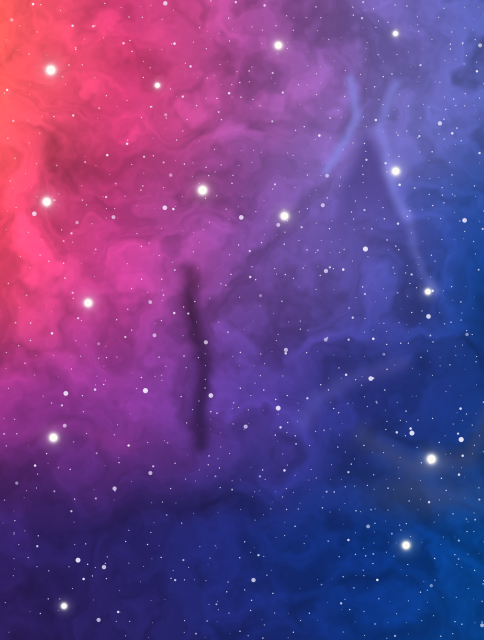
A Shadertoy shader for this background:

```glsl
#define WARP 0.045
#define CLOUD_CONTRAST 0.42
#define STAR_CELL 0.07
#define STAR_RADIUS 0.0036
#define GLOW_CELL vec2(0.19, 0.2)
#define GLOW_RADIUS 0.011
#define RIM_COLOR vec3(0.50, 0.52, 0.86)
#define HAZE_COLOR vec3(0.56, 0.50, 0.83)
#define DUST_COLOR vec3(0.31, 0.32, 0.47)

vec2 hash2(vec2 p) {
    vec3 h = fract(p.xyx * vec3(0.1031, 0.1030, 0.0973));
    h += dot(h, h.yzx + 33.33);
    return fract((h.xx + h.yz) * h.zy);
}

float cornerSlope(vec2 cell, vec2 offset) {
    float angle = 6.2832 * hash2(cell + 50.0).x;
    return dot(vec2(cos(angle), sin(angle)), offset);
}

float gradientNoise(vec2 p) {
    vec2 i = floor(p), f = fract(p), e = vec2(1.0, 0.0);
    vec2 u = f * f * f * (f * (f * 6.0 - 15.0) + 10.0);
    float low = mix(cornerSlope(i, f), cornerSlope(i + e, f - e), u.x);
    float high = mix(cornerSlope(i + e.yx, f - e.yx), cornerSlope(i + 1.0, f - 1.0), u.x);
    return 1.4 * mix(low, high, u.y);
}

float fbm(vec2 p) {
    float sum = 0.0, amplitude = 0.55;
    for (int i = 0; i < 5; i++) {
        sum += amplitude * gradientNoise(p);
        p = mat2(1.6, 1.2, -1.2, 1.6) * p + 3.7;
        amplitude *= 0.5;
    }
    return sum;
}

// Five evenly spaced colours from left to right
vec3 ramp(float x, vec3 a, vec3 b, vec3 c, vec3 d, vec3 e) {
    vec4 t = clamp(x * 4.0 - vec4(0.0, 1.0, 2.0, 3.0), 0.0, 1.0);
    return mix(mix(mix(mix(a, b, t.x), c, t.y), d, t.z), e, t.w);
}

float lineDistance(vec2 p, vec2 a, vec2 b) {
    vec2 ab = b - a;
    return length(p - a - ab * clamp(dot(p - a, ab) / dot(ab, ab), 0.0, 1.0));
}

// Soft filament through four points
float strand(vec2 p, vec2 a, vec2 b, vec2 c, vec2 d, float width) {
    float dist = min(lineDistance(p, a, b), min(lineDistance(p, b, c), lineDistance(p, c, d)));
    return exp(-dist * dist / (width * width));
}

float blob(vec2 p, vec2 center, vec2 size) {
    vec2 d = (p - center) / size;
    return exp(-dot(d, d));
}

vec3 nebula(vec2 p) {
    vec2 drift = vec2(fbm(p * 5.0), fbm(p * 5.0 + 7.3));
    vec2 q = p + WARP * drift;
    float x = q.x / 0.758;

    // Colour bands from the top down
    vec3 top = ramp(x, vec3(1.0, 0.37, 0.36), vec3(0.86, 0.25, 0.47), vec3(0.65, 0.29, 0.58), vec3(0.48, 0.39, 0.70), vec3(0.35, 0.38, 0.70));
    vec3 upper = ramp(x, vec3(0.98, 0.29, 0.43), vec3(0.76, 0.24, 0.54), vec3(0.50, 0.29, 0.62), vec3(0.34, 0.31, 0.64), vec3(0.09, 0.25, 0.55));
    vec3 lower = ramp(x, vec3(0.55, 0.18, 0.49), vec3(0.49, 0.20, 0.54), vec3(0.32, 0.22, 0.56), vec3(0.17, 0.20, 0.51), vec3(0.07, 0.20, 0.47));
    vec3 base = ramp(x, vec3(0.18, 0.12, 0.37), vec3(0.16, 0.13, 0.39), vec3(0.11, 0.15, 0.43), vec3(0.05, 0.19, 0.48), vec3(0.03, 0.25, 0.54));
    vec3 color = mix(base, lower, smoothstep(0.14, 0.40, q.y));
    color = mix(color, upper, smoothstep(0.36, 0.62, q.y));
    color = mix(color, top, smoothstep(0.58, 0.88, q.y));

    // Billowing light and shade
    float cloud = fbm(q * vec2(5.0, 7.0) + 2.0 * drift);
    color *= 1.0 + CLOUD_CONTRAST * cloud;
    color = mix(color, HAZE_COLOR, 0.35 * blob(q, vec2(0.48, 0.74), vec2(0.10, 0.13)));
    color = mix(color, RIM_COLOR, 0.35 * blob(q, vec2(0.65, 0.80), vec2(0.08, 0.11)));
    color *= 1.0 - 0.22 * blob(q, vec2(0.14, 0.75), vec2(0.09, 0.035));

    // Dark pillar and shaded cone
    vec2 s = p + 0.018 * drift;
    color *= 1.0 - 0.38 * strand(s, vec2(0.293, 0.57), vec2(0.306, 0.49), vec2(0.318, 0.42), vec2(0.305, 0.31), 0.015);
    float depth = 0.805 - s.y;
    float side = abs(s.x - 0.569 - 0.10 * depth) - 0.40 * depth;
    float cone = (1.0 - smoothstep(-0.018, 0.014, side)) * smoothstep(-0.01, 0.03, depth) * (1.0 - smoothstep(0.08, 0.22, depth));
    color = mix(color, vec3(0.30, 0.25, 0.53), 0.75 * cone);

    // Bright rims and wisps
    float rims = strand(s, vec2(0.541, 0.876), vec2(0.557, 0.824), vec2(0.534, 0.779), vec2(0.508, 0.733), 0.009);
    rims += 0.8 * strand(s, vec2(0.618, 0.87), vec2(0.592, 0.805), vec2(0.612, 0.727), vec2(0.638, 0.66), 0.009);
    rims += 0.5 * strand(s, vec2(0.638, 0.66), vec2(0.642, 0.61), vec2(0.655, 0.575), vec2(0.68, 0.55), 0.009);
    color = mix(color, RIM_COLOR * 1.1, 0.55 * min(rims, 1.0));
    float wisp = strand(s, vec2(0.469, 0.342), vec2(0.50, 0.375), vec2(0.56, 0.408), vec2(0.625, 0.427), 0.015);
    color = mix(color, vec3(0.36, 0.35, 0.70), 0.42 * wisp);
    float dust = strand(s, vec2(0.57, 0.32), vec2(0.65, 0.277), vec2(0.73, 0.29), vec2(0.77, 0.37), 0.018);
    color = mix(color, DUST_COLOR, 0.4 * dust + 0.5 * blob(q, vec2(0.68, 0.24), vec2(0.10, 0.04)));
    float ember = strand(s, vec2(-0.02, 0.33), vec2(0.05, 0.325), vec2(0.10, 0.33), vec2(0.19, 0.31), 0.014);
    return mix(color, vec3(0.59, 0.22, 0.58), 0.35 * ember);
}

// Three scales of small round stars
float starField(vec2 p, float pixel) {
    float light = 0.0, scale = 1.0;
    for (int i = 0; i < 3; i++) {
        vec2 grid = p / (STAR_CELL * scale), id = floor(grid) + 91.0 * float(i);
        vec2 jitter = 0.15 + 0.7 * hash2(id), traits = hash2(id + 17.0);
        float dist = length(fract(grid) - jitter) * STAR_CELL * scale;
        float radius = STAR_RADIUS * scale * mix(0.6, 1.1, traits.y);
        float density = 0.27 + 0.12 * float(i) * smoothstep(0.1, 0.7, p.x);
        float disc = 1.0 - smoothstep(radius - pixel, radius + pixel, dist);
        light += disc * step(traits.x, density) * mix(0.35, 0.95, traits.y);
        scale *= 0.5;
    }
    return min(light, 1.0);
}

// Large stars, leaving the lower middle open
float glowingStars(vec2 p) {
    vec2 id = floor(p / GLOW_CELL), center = (id + 0.5) * GLOW_CELL;
    vec2 offset = (hash2(id + 5.0) - 0.5) * GLOW_CELL * 0.5;
    float open = step(abs(center.x - 0.38), 0.15) * step(center.y, 0.6);
    float radius = GLOW_RADIUS * mix(0.5, 1.0, hash2(id + 29.0).x);
    float r = length(p - center - offset) / radius;
    float halo = 0.55 * exp(-1.1 * r) * (1.0 - smoothstep(2.0, 4.0, r));
    return (1.0 - open) * min(1.0, 1.3 * exp(-2.2 * r * r) + halo);
}

void mainImage(out vec4 fragColor, in vec2 fragCoord) {
    vec2 p = fragCoord / iResolution.y;
    vec3 color = nebula(p);
    color = mix(color, vec3(0.95, 0.93, 1.0), starField(p, 0.7 / iResolution.y));
    color = mix(color, vec3(1.0, 0.99, 0.97), glowingStars(p));
    fragColor = vec4(clamp(color, 0.0, 1.0), 1.0);
}
```
